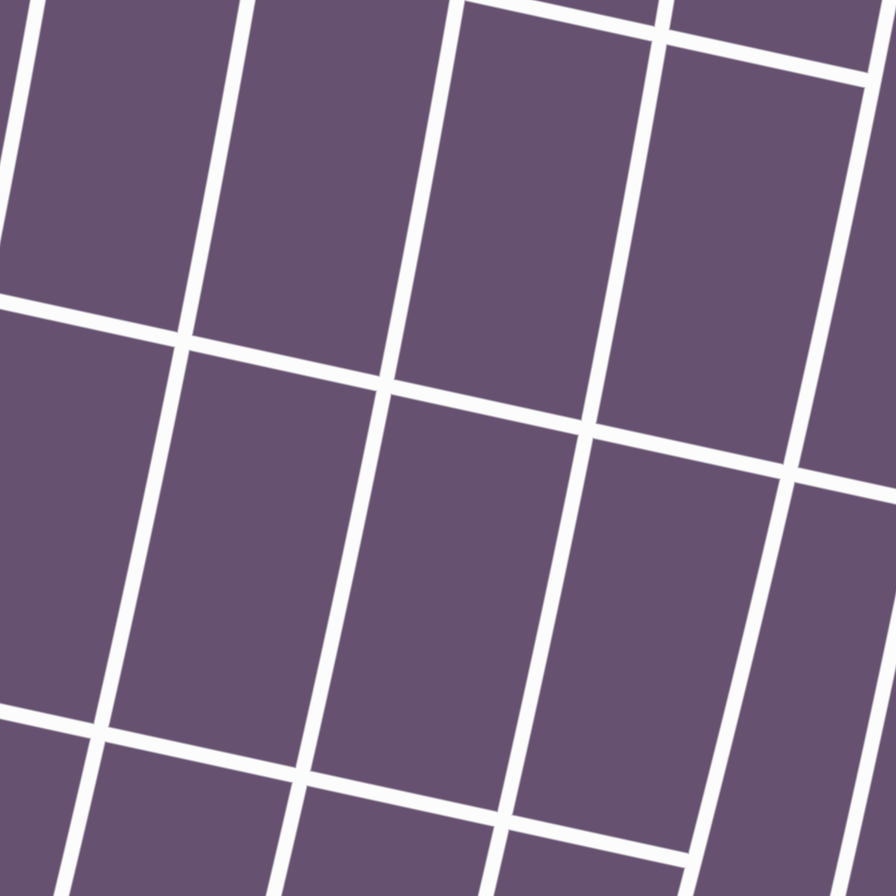
This pattern is drawn by a Shadertoy shader. Its source:

```glsl
// Tilted white grid of tall plum tiles, with a seam to a narrower, longer column.

// Distance to the nearest multiple of a step
float nearestLine(float x, float stepSize) {
    return abs(x - stepSize * round(x / stepSize));
}

// Distance to the grout centre line, in canvas units
float groutDistance(vec2 p) {
    // Skewed lattice: x counts columns, y counts rows
    mat2 lattice = mat2(0.2253, -0.0491, 0.0911, 0.4375);
    vec2 cell = inverse(lattice) * (p - vec2(0.430, 0.570));

    // Slight bow of the upright lines
    cell.x += cell.y * (0.0145 + 0.026 * cell.y);

    // The seam leans a little more than its neighbours
    float seam = 2.0 + 0.055 * cell.y;
    bool pastSeam = cell.x > seam;

    // Past the seam, columns shrink and rows double in length
    float column = pastSeam
        ? abs(cell.x - 2.0 - 0.66 * max(round((cell.x - 2.0) / 0.66), 1.0))
        : abs(cell.x - min(round(cell.x), 1.0));
    column = min(column, abs(cell.x - seam));
    float row = nearestLine(cell.y, pastSeam ? 2.0 : 1.0);

    // Scale lattice steps to perpendicular lengths
    return min(column * 0.2305, row * 0.447);
}

void mainImage(out vec4 fragColor, in vec2 fragCoord) {
    vec2 p = fragCoord / iResolution.y;
    float softness = 1.5 / iResolution.y;

    // Positive inside the grout
    float inside = 0.0085 - groutDistance(p);
    float grout = smoothstep(-softness, softness, inside);

    vec3 color = mix(vec3(0.40, 0.32, 0.44), vec3(0.99), grout);
    fragColor = vec4(color, 1.0);
}
```
